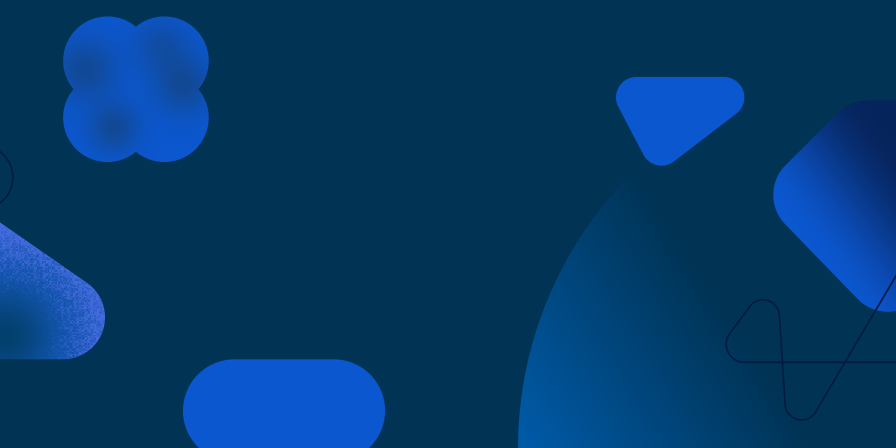
This background is drawn by a Shadertoy shader. Its source:

```glsl
const vec3 NAVY = vec3(0.0, 0.2, 0.33);
const vec3 COBALT = vec3(0.045, 0.34, 0.81);
const vec3 INK = vec3(0.0, 0.1, 0.28);

float hash(vec2 p) {
    return fract(sin(dot(p, vec2(127.1, 311.7))) * 43758.55);
}

float cover(float d) {
    return clamp(0.5 - d * iResolution.y, 0.0, 1.0);
}

float segment(vec2 p, vec2 a, vec2 b) {
    vec2 ab = b - a;
    return length(p - a - ab * clamp(dot(p - a, ab) / dot(ab, ab), 0.0, 1.0));
}

float cross2(vec2 a, vec2 b) {
    return a.x * b.y - a.y * b.x;
}

float triangle(vec2 p, vec2 a, vec2 b, vec2 c) {
    float edge = min(segment(p, a, b), min(segment(p, b, c), segment(p, c, a)));
    vec3 side = vec3(cross2(b - a, p - a), cross2(c - b, p - b), cross2(a - c, p - c));
    side *= sign(cross2(b - a, c - a));
    return min(side.x, min(side.y, side.z)) > 0.0 ? -edge : edge;
}

// Part of a ring around the direction "mid"
float arc(vec2 q, float radius, vec2 mid, float cosHalf) {
    return dot(q, mid) > cosHalf * length(q) ? abs(length(q) - radius) : 1.0;
}

// Soft spot of strength one at its centre
float spot(vec2 p, vec2 center, float size) {
    vec2 q = (p - center) / size;
    return exp(-dot(q, q));
}

float wire(vec2 p) {
    float d = abs(length(p - vec2(-0.043, 0.604)) - 0.0716);
    d = min(d, arc(p - vec2(1.7031, 0.2943), 0.0365, vec2(0.27, 0.963), 0.337));
    d = min(d, arc(p - vec2(1.6615, 0.2318), 0.0404, vec2(-0.886, -0.464), 0.464));
    d = min(d, arc(p - vec2(1.789, 0.099), 0.0365, vec2(-0.241, -0.97), 0.29));
    d = min(d, segment(p, vec2(1.6732, 0.3151), vec2(1.6284, 0.2548)));
    d = min(d, segment(p, vec2(1.7396, 0.2969), vec2(1.7525, 0.0972)));
    d = min(d, segment(p, vec2(1.8204, 0.0804), vec2(2.024, 0.4248)));
    return min(d, segment(p, vec2(1.6615, 0.1914), vec2(2.1, 0.1914)));
}

void mainImage(out vec4 fragColor, in vec2 fragCoord) {
    vec2 p = fragCoord / iResolution.y;
    vec3 color = NAVY;

    // Large disc fading towards the upper right
    float disc = length(p - vec2(2.0234, 0.0)) - 0.867;
    float fade = clamp(dot(p - vec2(1.42, 0.62), vec2(-0.842, -0.54)) / 0.53, 0.0, 1.0);
    color = mix(color, mix(NAVY, vec3(0.0, 0.35, 0.65), fade), cover(disc));

    // Four-lobed clover with blurred shading
    vec2 q = abs(p - vec2(0.3034, 0.8008));
    float clover = length(q - 0.0635) - 0.099;
    float shade = spot(p, vec2(0.19, 0.845), 0.07) + spot(p, vec2(0.255, 0.715), 0.055)
        + spot(p, vec2(0.41, 0.81), 0.065) + 0.7 * spot(p, vec2(0.36, 0.90), 0.06);
    vec3 cloverColor = mix(COBALT, vec3(0.07, 0.28, 0.56), min(shade, 1.0) * 0.9);
    color = mix(color, cloverColor, cover(clover));

    // Grainy corner shape on the left
    float corner = triangle(p, vec2(0.1406, 0.2917), vec2(-0.208, 0.534), vec2(-0.208, 0.2917)) - 0.0938;
    float grain = hash(floor(p * 300.0)) - 0.5;
    float glow = length(p - vec2(0.01, 0.25)) / 0.24;
    vec3 cornerColor = mix(vec3(0.01, 0.25, 0.43), vec3(0.07, 0.33, 0.68), smoothstep(0.0, 0.65, glow));
    cornerColor = mix(cornerColor, vec3(0.27, 0.42, 0.87), smoothstep(0.45, 1.05, glow + grain * 0.35));
    color = mix(color, cornerColor, cover(corner));

    // Plain pill and rounded triangle
    float pill = segment(p, vec2(0.523, 0.0833), vec2(0.745, 0.0833)) - 0.1146;
    float wedge = triangle(p, vec2(1.4206, 0.7826), vec2(1.6159, 0.7826), vec2(1.4766, 0.6758)) - 0.0456;
    color = mix(color, COBALT, cover(min(pill, wedge)));

    // Rounded block on the right, darkening to the upper right
    vec2 top = vec2(1.9375, 0.682), bottom = vec2(1.982, 0.398);
    float block = min(triangle(p, vec2(1.82, 0.565), top, bottom),
                      triangle(p, top, vec2(2.2135, 0.682), bottom)) - 0.094;
    float dusk = smoothstep(-0.02, 0.28, dot(p - vec2(1.79, 0.5), vec2(0.8, 0.6)));
    color = mix(color, mix(COBALT, vec3(0.025, 0.14, 0.36), dusk), cover(block));

    // Thin line work
    color = mix(color, INK, cover(wire(p) - 0.0019));
    fragColor = vec4(color, 1.0);
}
```
